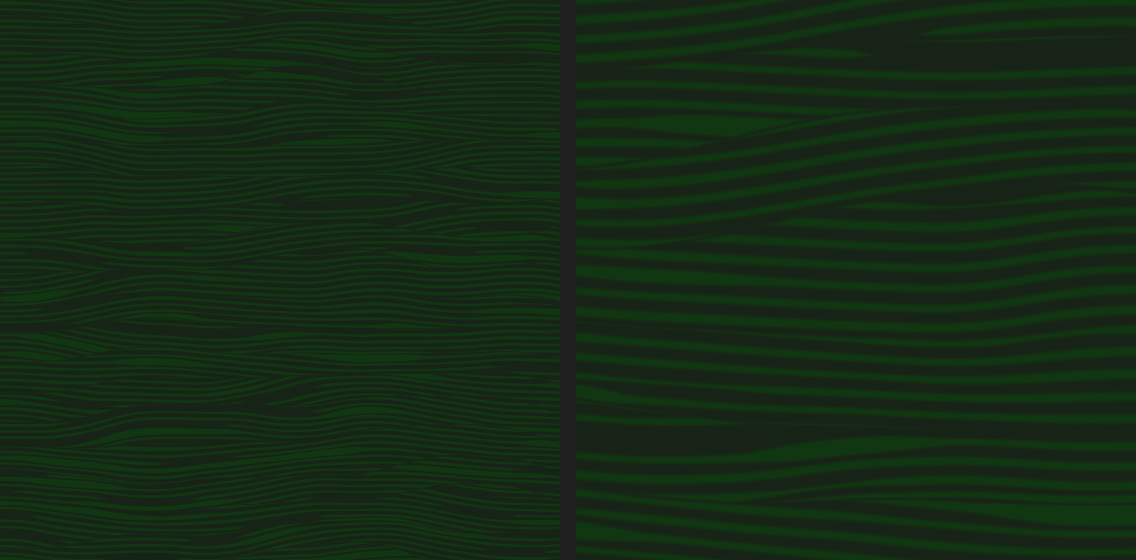
Left: the whole. Right: its middle third, enlarged.
A three.js fragment shader for this texture:

```glsl
// Dark wood grain: thin wavy green strands run across a near-black green ground.
// Warped rows are grouped in wavy bands that cut strands off at shallow angles;
// every third row swells into long lenses, and the rows after them taper to ends.

#define GROUND vec3(0.093, 0.137, 0.090)
#define STRAND vec3(0.064, 0.217, 0.066)
#define ROWS 88.0          // strands over the canvas height
#define BANDS 19.0         // groups of strands over the canvas height
#define BAND_TILT 4.2      // drift of a band's strands, in rows
#define BAND_GAP 0.08      // dark seam on each side of a band edge, in rows
#define THIN 0.195         // half width of a plain strand, in rows
#define SWELL 0.34         // extra half width inside a lens, in rows
#define EDGE 0.0014        // softness of edges, in canvas units

varying vec2 vUv;

float hash(vec2 p) {
  vec3 q = fract(vec3(p.xyx) * 0.1031);
  q += dot(q, q.yzx + 33.33);
  return fract((q.x + q.y) * q.z);
}

float noise(vec2 p) {
  vec2 cell = floor(p);
  vec2 f = fract(p);
  f = f * f * f * (f * (f * 6.0 - 15.0) + 10.0);
  float low = mix(hash(cell), hash(cell + vec2(1.0, 0.0)), f.x);
  float high = mix(hash(cell + vec2(0.0, 1.0)), hash(cell + vec2(1.0, 1.0)), f.x);
  return mix(low, high, f.y);
}

// Height after bending the canvas into slow and quick waves
float waveHeight(vec2 p) {
  float slow = noise(p * vec2(2.5, 3.0) + 11.0) - 0.5;
  float quick = noise(p * vec2(7.5, 8.0) + 47.0) - 0.5;
  return p.y + 0.022 * slow + 0.015 * quick;
}

// Half width of one strand along x, in rows; negative where it has ended
float strandWidth(float x, float row, float band) {
  float id = row + band * 37.0;
  float kind = mod(row, 3.0);
  float shift = 20.0 * hash(vec2(id, 5.0));
  float plain = THIN * mix(0.82, 1.18, noise(vec2(x * 9.0 + shift, id + 200.0)));
  float lens = smoothstep(0.55, 0.95, noise(vec2(x * 6.5 + shift, id + 400.0)));
  float taper = smoothstep(0.12, 0.32, noise(vec2(x * 6.0 + shift, id)));
  lens *= 1.0 - step(0.5, kind);
  taper = max(taper, 1.0 - step(0.5, kind) * step(kind, 1.5));
  return mix(-0.15, plain, taper) + SWELL * lens;
}

void main() {
  float height = waveHeight(vUv);

  // Wavy bands, each with its own drift of the rows
  float wobble = noise(vec2(vUv.x * 3.5, height * 7.0) + 71.0) - 0.5;
  float bandPos = height * BANDS + 1.3 * wobble + 4.0;
  float band = floor(bandPos);
  float drift = noise(vec2(vUv.x * 3.2 + 3.0, band * 7.0)) - 0.5;
  float row = height * ROWS + BAND_TILT * drift + 20.0;

  // Nearest strand edge among the neighbouring rows
  float nearest = floor(row + 0.5);
  float dist = 1.0;
  for (int i = -1; i <= 1; i++) {
    float n = nearest + float(i);
    dist = min(dist, abs(row - n) - strandWidth(vUv.x, n, band));
  }

  // Cut the strands off at the seams between bands
  float seam = (0.5 - abs(fract(bandPos) - 0.5)) * ROWS / BANDS;
  dist = max(dist, BAND_GAP - seam) / ROWS;

  float cover = 1.0 - smoothstep(-EDGE, EDGE, dist);
  gl_FragColor = vec4(mix(GROUND, STRAND, cover), 1.0);
}
```
